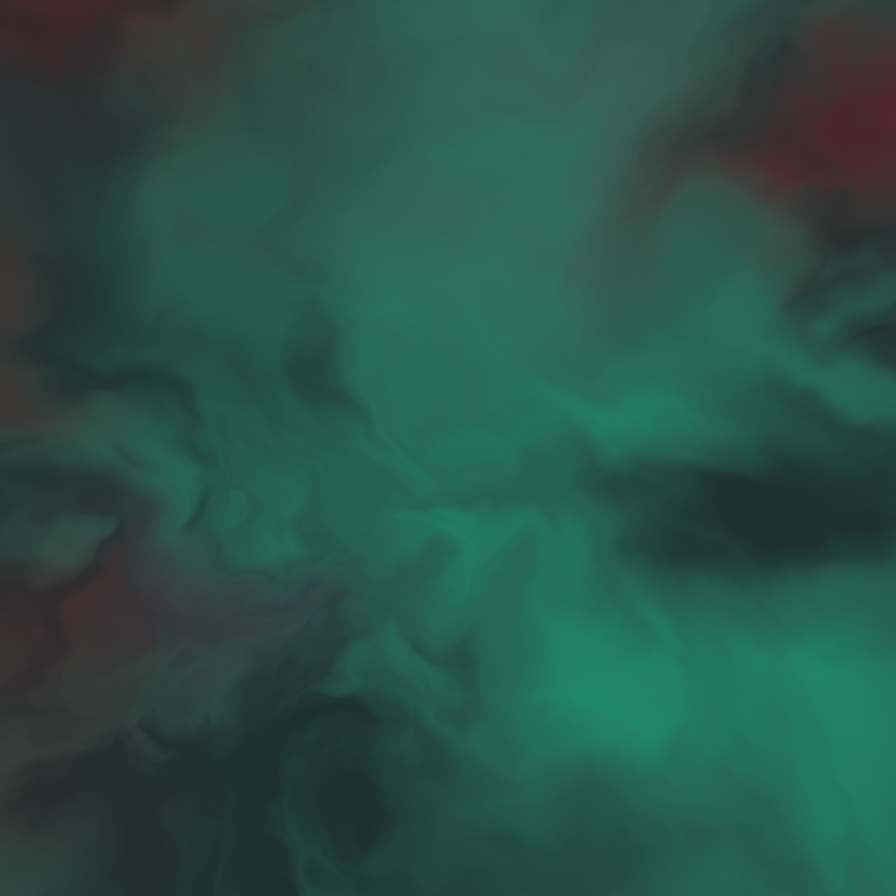
Give the GLSL for this background, as a three.js fragment shader.

```glsl
#define DARK vec3(0.115, 0.19, 0.185)
#define MID vec3(0.15, 0.36, 0.30)
#define BRIGHT vec3(0.125, 0.54, 0.42)
#define RED vec3(0.32, 0.14, 0.175)
#define HAZE vec3(0.26, 0.41, 0.37)
#define DUSK vec3(0.19, 0.27, 0.31)
#define CLOUD_SCALE 3.2
#define RADIAL_STRETCH 0.8
#define EDGE_WARP 0.16
#define BILLOW 0.42

varying vec2 vUv;

// Unit gradient for a lattice cell
vec2 cellGradient(vec2 cell) {
  vec3 h = fract(cell.xyx * vec3(0.1031, 0.1030, 0.0973));
  h += dot(h, h.yzx + 33.33);
  float angle = 6.2832 * fract((h.x + h.y) * h.z);
  return vec2(cos(angle), sin(angle));
}

float gradientNoise(vec2 p) {
  vec2 i = floor(p);
  vec2 f = p - i;
  vec2 u = f * f * f * (f * (f * 6.0 - 15.0) + 10.0);
  vec2 e = vec2(0.0, 1.0);
  float a = dot(cellGradient(i), f);
  float b = dot(cellGradient(i + e.yx), f - e.yx);
  float c = dot(cellGradient(i + e.xy), f - e.xy);
  float d = dot(cellGradient(i + e.yy), f - e.yy);
  return mix(mix(a, b, u.x), mix(c, d, u.x), u.y);
}

float fbm(vec2 p) {
  float sum = 0.0;
  float amplitude = 1.0;
  for (int octave = 0; octave < 5; octave++) {
    sum += amplitude * gradientNoise(p);
    p = mat2(1.6, 1.2, -1.2, 1.6) * p + 17.3;
    amplitude *= 0.44;
  }
  return sum;
}

vec2 fbm2(vec2 p) {
  return vec2(fbm(p), fbm(p + vec2(41.7, 23.1)));
}

// Soft elliptical mass
float pool(vec2 p, vec2 center, vec2 radius) {
  vec2 d = (p - center) / radius;
  return exp(-dot(d, d));
}

void main() {
  // Cloud space, drawn out radially towards the corners
  vec2 fromCenter = vUv - 0.5;
  vec2 g = fromCenter / (1.0 + RADIAL_STRETCH * dot(fromCenter, fromCenter));
  g = g * CLOUD_SCALE + 20.0;

  // Two folds of warping, calm in some regions and curled in others
  float turbulence = mix(0.5, 1.5, smoothstep(-0.3, 0.4, gradientNoise(g * 0.8 + 5.0)));
  vec2 curl = fbm2(g);
  curl = fbm2(g + turbulence * 0.9 * curl + 9.0);
  float billow = fbm(g * 1.2 + turbulence * 1.1 * curl + 31.0);
  vec2 p = vUv + EDGE_WARP * curl;

  // Luminous green masses
  float light = 0.41 + BILLOW * billow;
  light += 0.40 * pool(p, vec2(0.68, 0.22), vec2(0.22, 0.15));
  light += 0.36 * pool(p, vec2(0.80, 0.64), vec2(0.20, 0.13));
  light += 0.24 * pool(p, vec2(0.48, 0.52), vec2(0.26, 0.20));
  light += 0.20 * pool(p, vec2(0.49, 0.85), vec2(0.16, 0.22));
  light += 0.28 * pool(p, vec2(0.98, 0.15), vec2(0.14, 0.15));

  // Shadowed masses
  light -= 0.52 * pool(p, vec2(0.76, 0.44), vec2(0.19, 0.08));
  light -= 0.28 * pool(p, vec2(0.35, 0.65), vec2(0.08, 0.08));
  light -= 0.32 * pool(p, vec2(0.28, 0.08), vec2(0.30, 0.20));
  light -= 0.32 * pool(p, vec2(1.00, 0.72), vec2(0.11, 0.09));
  light -= 0.18 * pool(p, vec2(0.00, 0.60), vec2(0.22, 0.60));
  light = clamp(light, 0.0, 1.0);

  vec3 color = mix(DARK, MID, smoothstep(0.0, 0.55, light));
  color = mix(color, BRIGHT, smoothstep(0.4, 1.05, light));

  // Pale haze above, bluish dusk at the lower left
  color = mix(color, HAZE, 0.55 * pool(p, vec2(0.64, 0.88), vec2(0.20, 0.19)));
  color = mix(color, DUSK, 0.60 * pool(p, vec2(0.22, 0.32), vec2(0.14, 0.09)));

  // Red veils at the upper corners and along the left side
  float red = pool(p, vec2(1.00, 0.89), vec2(0.22, 0.14));
  red += 0.95 * pool(p, vec2(0.06, 0.97), vec2(0.27, 0.16));
  red += 0.60 * pool(p, vec2(0.02, 0.32), vec2(0.20, 0.10));
  red += 0.55 * pool(p, vec2(0.00, 0.62), vec2(0.10, 0.12));
  red += 0.40 * pool(p, vec2(0.00, 0.12), vec2(0.16, 0.14));
  red = clamp(red * (0.88 + 0.6 * billow), 0.0, 0.95);
  color = mix(color, RED * (0.74 + 0.45 * light), red);

  gl_FragColor = vec4(color, 1.0);
}
```
